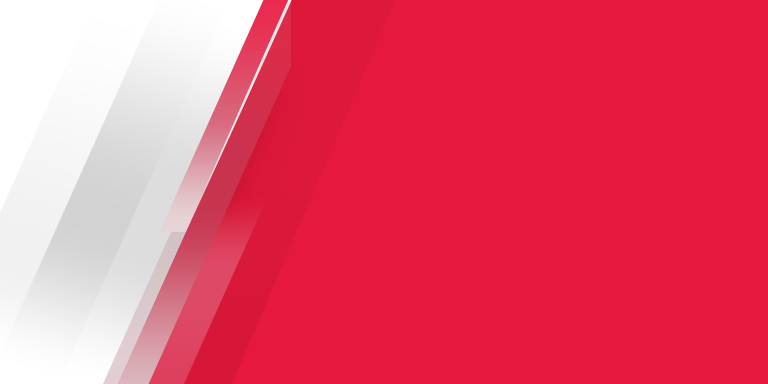
Reproduce this background procedurally as a WebGL 2 fragment shader.

```glsl
#version 300 es
precision highp float;
// Slanted translucent ribbons: pale grey bands on white at the left meet a flat red field.
// Each ribbon is a range of the sheared coordinate s (the x where a slanted line meets
// the bottom), shaded by gradients along its length. Lengths are in canvas heights.

uniform vec2 u_resolution;
out vec4 fragColor;

const float SLANT = 0.448;          // horizontal run per unit of height
const float SHADE_SLANT = 0.425;    // slightly steeper edge of the wide shade
const float SHADE_EDGE = 0.604;
const float SEAM = 0.307;           // border between white and red sides
const float GLASS_EDGE = 0.387;     // right side of the glass ribbon
const float GLASS_CUT = 0.758;      // vertical cut of the glass ribbon
const float ROSE_EDGE = 0.479;
const float STEP_Y = 0.396;         // lower end of the upper red ribbon

const vec3 WHITE = vec3(1.0);
const vec3 RED = vec3(0.902, 0.098, 0.239);
const vec3 SHADE_TOP = vec3(0.868, 0.094, 0.225);
const vec3 SHADE_LOW = vec3(0.838, 0.090, 0.220);
const vec3 SHADOW = vec3(0.78, 0.07, 0.19);
const vec3 ROSE = vec3(0.872, 0.285, 0.395);
const vec3 RIBBON_TOP = vec3(0.915, 0.17, 0.31);
const vec3 RIBBON_MID = vec3(0.84, 0.43, 0.51);
const vec3 RIBBON_LOW = vec3(0.90, 0.835, 0.845);
const vec3 GLASS_TOP = vec3(0.865, 0.17, 0.285);
const vec3 GLASS_MID = vec3(0.785, 0.20, 0.305);
const vec3 GLASS_LOW = vec3(0.865, 0.76, 0.78);
const vec3 ASH_TOP = vec3(0.82, 0.765, 0.77);
const vec3 ASH_LOW = vec3(0.885, 0.81, 0.825);

float pixel;                        // size of one pixel in canvas heights

// Smooth step over one pixel: 0 below the edge, 1 above it
float above(float edge, float v) {
    return clamp((v - edge) / pixel + 0.5, 0.0, 1.0);
}

float band(float lo, float hi, float v) {
    return above(lo, v) - above(hi, v);
}

// Rises from a to b, then falls from c to d
float swell(float a, float b, float c, float d, float v) {
    return smoothstep(a, b, v) * (1.0 - smoothstep(c, d, v));
}

vec3 greyBands(float s, vec2 p) {
    float along = p.y + 0.3 * (p.x - 0.2);      // tilted across the bands
    float pale = 0.055 * swell(0.0, 0.25, 0.3, 1.05, along);
    float deep = 0.175 * swell(-0.02, 0.42, 0.48, 1.13, along);
    float light = 0.135 * swell(0.0, 0.4, 0.6, 1.08, along);
    float tone = pale * band(-0.2, -0.035, s)
               + deep * band(-0.035, 0.151, s)
               + light * above(0.151, s);
    return WHITE - tone;
}

vec3 redField(float s, vec2 p) {
    float wide = p.x - SHADE_SLANT * p.y;
    vec3 shade = mix(SHADE_LOW, SHADE_TOP, smoothstep(0.0, 0.6, p.y));
    vec3 col = mix(shade, RED, above(SHADE_EDGE, wide));

    // Soft shadow beside the glass ribbon
    float dist = max(s - GLASS_EDGE, 0.0);
    float shadow = exp(-dist * 28.0) * swell(0.3, 0.5, 0.6, 0.9, p.y);
    col = mix(col, SHADOW, 0.65 * shadow);

    // Rose ribbon fading in from above
    float rose = (1.0 - smoothstep(0.3, 0.5, p.y)) * mix(0.82, 1.0, smoothstep(0.0, 0.2, p.y));
    return mix(col, ROSE, rose * (1.0 - above(ROSE_EDGE, s)));
}

void main() {
    pixel = 1.0 / u_resolution.y;
    vec2 p = gl_FragCoord.xy * pixel;
    float s = p.x - SLANT * p.y;

    vec3 col = mix(greyBands(s, p), redField(s, p), above(SEAM, s));

    // Upper red ribbon, bleaching towards its lower end
    vec3 ribbon = mix(RIBBON_LOW, RIBBON_MID, smoothstep(STEP_Y, 0.72, p.y));
    ribbon = mix(ribbon, RIBBON_TOP, smoothstep(0.6, 1.0, p.y));
    col = mix(col, ribbon, band(0.238, SEAM, s) * above(STEP_Y, p.y));

    // Narrow ash ribbon below it
    vec3 ash = mix(ASH_LOW, ASH_TOP, smoothstep(0.0, STEP_Y, p.y));
    col = mix(col, ash, band(0.268, SEAM, s) * (1.0 - above(STEP_Y, p.y)));

    // Glass ribbon, cut off by a vertical edge at the top
    vec3 glass = mix(GLASS_LOW, GLASS_MID, smoothstep(-0.1, 0.5, p.y));
    glass = mix(glass, GLASS_TOP, smoothstep(0.5, 0.95, p.y));
    float glassMask = band(SEAM, GLASS_EDGE, s) * (1.0 - above(GLASS_CUT, p.x));
    col = mix(col, glass, glassMask);

    // Bright seam, thinning downwards
    float halfWidth = mix(0.001, 0.0045, smoothstep(0.35, 1.0, p.y));
    float seam = band(SEAM - halfWidth, SEAM + halfWidth, s);
    col = mix(col, vec3(0.95, 0.91, 0.91), seam * smoothstep(0.35, 0.6, p.y));

    fragColor = vec4(col, 1.0);
}
```
